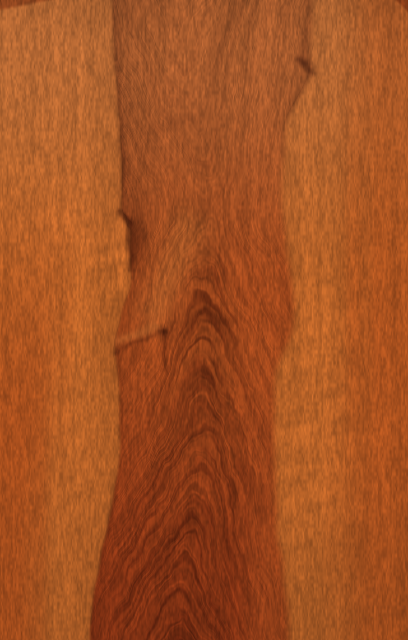
Give the GLSL for this texture, as a WebGL 1 fragment shader.

```glsl
precision highp float;
// Polished plank: golden sapwood on both sides of a red heartwood strip.
// Heartwood rings are contours of a saddle field, giving U loops above and
// arches below; stretched noise adds pores, and soft strokes form the knots.
uniform vec2 u_resolution;

const float HEIGHT = 1.5706;          // plank height in plank widths
const float SADDLE_Y = 0.54;          // where loops and arches meet
const float RING_FREQ = 52.0;
const float PORE_STRENGTH = 0.36;
const float RIPPLE_STRENGTH = 0.20;
const vec3 SAP_GOLD = vec3(0.685, 0.365, 0.148);
const vec3 SAP_RED = vec3(0.62, 0.28, 0.10);
const vec3 SAP_HAZE = vec3(0.69, 0.395, 0.195);
const vec3 HEART_TOP = vec3(0.635, 0.345, 0.172);
const vec3 HEART_MID = vec3(0.615, 0.275, 0.108);
const vec3 HEART_LOW = vec3(0.56, 0.21, 0.082);
const vec3 DARK_TINT = vec3(0.55, 0.45, 0.46);

float hash(vec2 c) {
  vec3 h = fract(vec3(c.xyx) * 0.1031);
  h += dot(h, h.yzx + 33.33);
  return fract((h.x + h.y) * h.z);
}

float noise(vec2 p) {
  vec2 i = floor(p), f = fract(p);
  f = f * f * (3.0 - 2.0 * f);
  return mix(mix(hash(i), hash(i + vec2(1, 0)), f.x),
             mix(hash(i + vec2(0, 1)), hash(i + vec2(1, 1)), f.x), f.y);
}

float fbm(vec2 p) {
  float sum = 0.0, amp = 0.53;
  for (int i = 0; i < 4; i++) {
    sum += amp * noise(p);
    p = p * 2.03 + 7.1;
    amp *= 0.5;
  }
  return sum;
}

float ramp(float a, float b, float v) { return smoothstep(a, b, v); }

float blob(vec2 p, vec2 center, vec2 size) {
  vec2 d = (p - center) / size;
  return exp(-dot(d, d));
}

float stroke(vec2 p, vec2 a, vec2 b, float width) {
  vec2 ab = b - a;
  float d = length(p - a - ab * clamp(dot(p - a, ab) / dot(ab, ab), 0.0, 1.0)) / width;
  return exp(-d * d);
}

float leftEdge(float y) {
  return 0.277 + 0.024 * ramp(0.0, 0.5, y) + 0.019 * ramp(0.51, 0.57, y)
    - 0.037 * ramp(0.68, 0.84, y) + 0.01 * ramp(0.85, 1.02, y) - 0.072 * ramp(1.07, 1.57, y);
}

float rightEdge(float y) {
  return 0.758 - 0.06 * ramp(0.15, 0.32, y) - 0.008 * ramp(0.32, 0.46, y)
    + 0.027 * ramp(0.46, 0.78, y) - 0.045 * ramp(0.79, 0.94, y) + 0.035 * ramp(1.18, 1.57, y);
}

vec3 sapwood(vec2 p) {
  float drift = 0.06 * (noise(vec2(p.x * 30.0, p.y * 1.5)) - 0.5);
  float redLeft = ramp(0.21, 0.09, p.x + 0.06 * (p.y - 0.8) + drift) * ramp(0.35, 1.1, p.y);
  float redRight = ramp(0.77, 0.95, p.x + drift) * (0.45 + 0.3 * ramp(0.2, 0.9, p.y));
  vec3 col = mix(SAP_GOLD, SAP_HAZE, ramp(0.75, 0.05, p.y));
  col = mix(col, SAP_RED, max(0.85 * redLeft, redRight));
  // Cross-grain ripples
  float zone = blob(p, vec2(0.23, 0.61), vec2(0.13, 0.13))
             + blob(p, vec2(0.78, 1.06), vec2(0.13, 0.32));
  float ripple = noise(vec2(p.x * 7.0, p.y * 42.0 + p.x * 9.0)) - 0.45;
  col *= 1.0 + RIPPLE_STRENGTH * zone * ripple + 0.04 * zone;
  return col * (0.95 + 0.1 * noise(vec2(p.x * 60.0, p.y * 1.3)));
}

vec3 heartwood(vec2 p) {
  float axis = 0.44 + 0.07 * ramp(0.05, 0.5, p.y) - 0.07 * ramp(1.0, 1.55, p.y);
  float dx = p.x - axis, dy = p.y - SADDLE_Y;
  float below = ramp(-0.06, 0.12, dy);
  // Saddle field whose contours are the growth rings
  float field = sqrt(dy * dy + 0.001) - mix(3.2, 2.7, below) * sqrt(dx * dx + 0.0012);
  field += 0.17 * (fbm(p * vec2(11.0, 6.0)) - 0.5);
  float broad = noise(vec2(field * RING_FREQ * 0.55, 3.0 + p.x * 9.0));
  float rings = noise(vec2(field * RING_FREQ, 9.0 + p.y * 9.0 + p.x * 9.0));
  float fine = noise(vec2(field * RING_FREQ * 2.4, p.y * 9.0));
  float width = 0.06 + 0.10 * ramp(0.55, 1.35, p.y);
  float core = exp(-dx * dx / (width * width)) * below;

  vec3 col = mix(HEART_TOP, HEART_MID, ramp(0.1, 0.8, p.y));
  col = mix(col, HEART_LOW, 0.85 * ramp(0.85, 1.5, p.y));
  col = mix(col, HEART_MID * 1.04, 0.7 * ramp(0.56, 0.66, p.x) * ramp(0.5, 0.9, p.y));
  // Pale wedge beside the first arch
  col = mix(col, vec3(0.67, 0.37, 0.165), 0.6 * stroke(p, vec2(0.46, 0.56), vec2(0.38, 0.76), 0.05));
  float dark = ramp(0.4, 0.9, rings) * 0.6 + ramp(0.45, 0.85, broad) * 0.4;
  col *= mix(vec3(1.0), DARK_TINT, dark * (0.16 + 0.55 * core));
  col *= 1.0 - 0.09 * core + (0.12 + 0.12 * core) * (fine - 0.5);
  return col * (0.95 + 0.1 * noise(vec2(p.x * 45.0, p.y * 2.5)));
}

void main() {
  vec2 uv = gl_FragCoord.xy / u_resolution;
  vec2 p = vec2(uv.x, (1.0 - uv.y) * HEIGHT);
  vec2 w = p + 0.018 * (vec2(fbm(p * 22.0), fbm(p * 22.0 + 40.0)) - 0.5);
  float inL = p.x - leftEdge(p.y) + 0.006 * (noise(p * 20.0) - 0.5);
  float inR = rightEdge(p.y) - p.x + 0.008 * (noise(p * 16.0) - 0.5);
  float heart = ramp(-0.004, 0.006, inL) * ramp(-0.014, 0.014, inR);
  vec3 col = mix(sapwood(p), heartwood(p), heart);

  // Dark seams along the heartwood
  float seamL = exp(-abs(inL) / 0.006) * (0.28 + 0.35 * blob(p, vec2(p.x, 0.40), vec2(1.0, 0.16)));
  float seamR = exp(-abs(inR) / 0.007) * (0.06 + 0.35 * blob(p, vec2(p.x, 0.24), vec2(1.0, 0.1)));
  float shade = seamL + seamR + 0.16 * exp(-max(inL, 0.0) / 0.035) * heart;
  // Knots, their tails and the faint cross seam
  shade += 0.55 * stroke(w, vec2(0.29, 0.52), vec2(0.316, 0.545), 0.008);
  shade += 0.35 * stroke(w, vec2(0.316, 0.545), vec2(0.318, 0.66), 0.007);
  shade += 0.4 * blob(w, vec2(0.335, 0.59), vec2(0.022, 0.065));
  shade += 0.5 * stroke(w, vec2(0.738, 0.145), vec2(0.765, 0.175), 0.011);
  shade += 0.22 * stroke(w, vec2(0.757, 0.0), vec2(0.750, 0.15), 0.012);
  shade += 0.5 * blob(w, vec2(0.398, 0.81), vec2(0.012, 0.012));
  shade += 0.35 * stroke(w, vec2(0.40, 0.81), vec2(0.408, 0.91), 0.006);
  shade += 0.3 * stroke(w, vec2(0.28, 0.862), vec2(0.385, 0.812), 0.007);
  shade += 0.1 * stroke(w, vec2(0.42, 0.80), vec2(0.70, 0.775), 0.014);
  shade += 0.13 * stroke(w, vec2(0.38, 0.32), vec2(0.47, 0.29), 0.018);
  col = mix(col, vec3(0.70, 0.38, 0.17), 0.6 * stroke(w, vec2(0.285, 0.838), vec2(0.38, 0.798), 0.012));
  col *= mix(vec3(1.0), DARK_TINT * 0.8, min(shade, 0.9));

  // Pores, worn top corners and overall light
  float pores = noise(vec2(p.x * 210.0, p.y * 36.0)) * 0.5 + noise(p * vec2(320.0, 110.0)) * 0.5;
  col *= 1.0 + PORE_STRENGTH * (pores - 0.5);
  float corner = ramp(0.0, 0.012, 0.03 - p.y - 0.2 * p.x) + ramp(0.0, 0.012, p.x - 0.965 - p.y);
  col *= mix(vec3(1.0), vec3(0.8, 0.68, 0.62), min(corner, 1.0));
  col *= 1.03 - 0.08 * ramp(1.0, HEIGHT, p.y) - 0.05 * ramp(0.12, 0.0, p.y);
  gl_FragColor = vec4(clamp(col, 0.0, 1.0), 1.0);
}
```
